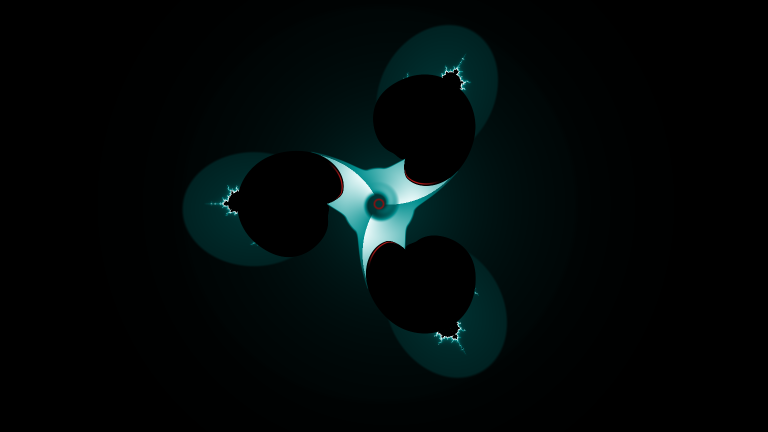
This background is drawn by a WebGL 2 fragment shader. Its source:

```glsl
#version 300 es
precision highp float;
// Three black fractal cardioids turn around a bright pinwheel on dark teal.
// The plane is folded into one third; each cardioid is mapped to the multiplier
// disc, where a warped quadratic escape count gives its lacy, glowing rim.
uniform vec2 u_resolution;
out vec4 fragColor;

const float TURN = 6.2831853;
const float SECTOR = TURN / 3.0;
const vec2 HUB = vec2(-0.0116, 0.0278);
const vec3 RED = vec3(0.85, 0.12, 0.12);

// Brightness to black, teal, then near white.
vec3 tealRamp(float v) {
  return vec3(max(0.0, 2.2 * (v - 0.56)), v, v);
}

vec2 complexSqrt(vec2 w) {
  float m = length(w);
  float side = w.y < 0.0 ? -1.0 : 1.0;
  return sqrt(max(vec2(m + w.x, m - w.x) * 0.5, 0.0)) * vec2(1.0, side);
}

vec2 complexSquare(vec2 z) {
  return vec2(z.x * z.x - z.y * z.y, 2.0 * z.x * z.y);
}

float band(float x, float center, float width) {
  return 1.0 - smoothstep(0.0, width, abs(x - center));
}

// Multiplier coordinate: the skewed cardioid becomes the unit disc.
vec2 cardioidToDisc(vec2 q) {
  float skew = mix(-0.010, 0.026, smoothstep(-0.028, 0.035, q.y));
  q.x -= skew * (1.0 - smoothstep(0.13, 0.28, q.x));
  vec2 w = 4.0 * vec2(q.x - 0.118, -q.y / 0.9) / 0.21;
  return vec2(1.0, 0.0) - complexSqrt(w);
}

// Shrinks the side bulbs, leaving the rim near the cusp smooth.
vec2 warpRim(vec2 mu) {
  float angle = atan(-mu.y, -mu.x);
  angle = clamp(angle * (angle < 0.0 ? 2.7 : 1.7), -2.3, 2.3);
  return -pow(length(mu), 2.4) * vec2(cos(angle), sin(angle));
}

// Smooth escape count; negative inside the set.
float escapeCount(vec2 c) {
  vec2 z = vec2(0.0);
  for (int i = 0; i < 70; i++) {
    z = complexSquare(z) + c;
    float m = dot(z, z);
    if (m > 64.0) return float(i) + 1.0 - log2(log2(m) / 6.0);
  }
  return -1.0;
}

// Curved star with one long fin per sector; x: brightness, y: coverage.
vec2 pinwheel(float r, float t, float angle) {
  float nearCusp = max(1.0 - t / 0.2, 0.0);
  float fin = max(t - 0.4, 0.0);
  float edge = min(0.083 + 0.037 * nearCusp * nearCusp + 1.4 * fin * fin, 0.197);
  float sweep = fract(t - 1.3 * r - 0.44);
  float v = 0.98 - 0.4 * sweep - 0.3 * smoothstep(0.07, 0.19, r);
  float coil = 0.008 * cos(angle - r * 150.0);
  v *= smoothstep(0.006, 0.046, r + coil);
  return vec2(v, 1.0 - smoothstep(-0.003, 0.003, r - edge));
}

vec3 scene(vec2 p) {
  float r = length(p);
  float angle = atan(-p.y, -p.x);
  float a = mod(angle + SECTOR * 0.5, SECTOR) - SECTOR * 0.5;
  vec2 q = r * vec2(cos(a), sin(a));

  // Wide halo with a faint circular step.
  float v = 0.23 * exp(-r * 5.2) * mix(1.0, 0.65, smoothstep(0.45, 0.465, r));
  v *= 1.0 + 0.25 * p.x / (r + 0.1);
  v *= 1.0 - smoothstep(0.45, 0.85, r);

  // Fan of light and filaments around the outer rim.
  vec2 mu = cardioidToDisc(q);
  float rim = length(mu);
  float oval = length((q - vec2(0.29, 0.012)) / vec2(0.167, 0.134));
  float fan = 1.0 - smoothstep(0.96, 1.01, oval);
  if (fan > 0.0 && rim > 1.0) {
    float n = escapeCount(warpRim(mu));
    float lace = 0.13 + 0.07 * (1.0 - oval) + 0.8 * smoothstep(5.0, 26.0, n);
    v = n < 0.0 ? 0.0 : mix(v, lace, fan);
  }

  // Central star, then the solid cardioids over it.
  vec2 star = pinwheel(r, fract(a / SECTOR), angle);
  bool bulb = fan > 0.5 && v == 0.0;
  if (!bulb) v = mix(v, max(v, star.x), star.y);
  vec3 color = tealRamp(v);
  color = mix(color, RED * 0.6, band(r, 0.0105, 0.004));
  color *= smoothstep(0.997, 1.006, rim);

  // Red thread inside the lobe nearest the hub.
  float lobe = smoothstep(0.004, 0.02, -q.y) * (1.0 - smoothstep(0.08, 0.12, q.x));
  return color + RED * lobe * band(rim, 0.965, 0.022);
}

void main() {
  vec3 color = vec3(0.0);
  for (int i = 0; i < 4; i++) {
    vec2 offset = vec2(i % 2, i / 2) * 0.5 - 0.25;
    vec2 p = (gl_FragCoord.xy + offset - 0.5 * u_resolution) / u_resolution.y;
    color += clamp(scene(p - HUB), 0.0, 1.0);
  }
  fragColor = vec4(color * 0.25, 1.0);
}
```
